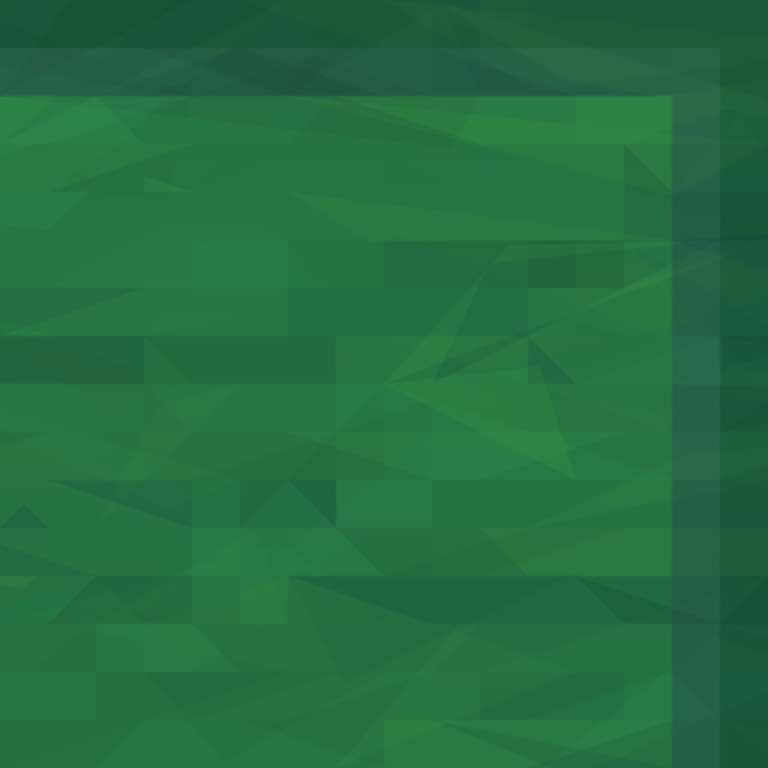
Give the GLSL for this background, as a three.js fragment shader.

```glsl
// Faceted green panel: translucent row blocks and slanted shards with a dull band at top and right.
varying vec2 vUv;

const float CELLS = 16.0;        // grid cells across the canvas
const float EDGE = 0.03;         // edge softness in cells
const int BLOCKS = 84;
const int SHARDS = 64;
const float BLOCK_TONE = 0.62;
const float SHARD_TONE = 0.46;
const float TINT = 0.009;        // warm to cool drift
const float SEED = 17.0;

const vec3 FIELD = vec3(0.145, 0.448, 0.256);
const vec3 FIELD_SPREAD = vec3(0.026, 0.064, 0.016);
const vec3 BAND = vec3(0.138, 0.372, 0.272);
const vec3 BAND_SPREAD = vec3(0.020, 0.042, 0.018);
const vec3 RIM = vec3(0.095, 0.342, 0.224);
const vec3 RIM_SPREAD = vec3(0.022, 0.046, 0.014);

vec4 hash4(float n) {
  vec4 p = fract(vec4(n) * vec4(0.1031, 0.1030, 0.0973, 0.1099));
  p += dot(p, p.wzxy + 33.33);
  return fract((p.xxyz + p.yzzw) * p.zywx);
}

float cover(float d) {
  return smoothstep(-EDGE, EDGE, d);
}

// Signed distance to the line a-b, positive on its left.
float side(vec2 p, vec2 a, vec2 b) {
  vec2 e = b - a;
  vec2 q = p - a;
  return (e.x * q.y - e.y * q.x) / length(e);
}

// Slant of a block end: upright, diagonal or shallow.
float endSlant(float h) {
  float lean = h < 0.5 ? -1.0 : 1.0;
  float k = fract(h * 2.0);
  return k < 0.48 ? 0.0 : lean * (k < 0.7 ? 1.0 : 3.0);
}

// Grid-aligned strip with straight or slanted ends.
float block(vec2 p, vec4 place, vec4 form) {
  vec2 corner = floor(vec2(place.x * 20.0 - 4.0, place.y * CELLS));
  float width = 1.0 + floor(place.z * place.z * 8.0);
  float height = place.w < 0.82 ? 1.0 : 2.0;
  vec2 q = p - corner;
  float slantL = endSlant(form.x);
  float slantR = endSlant(form.y);
  float left = (q.x - slantL * q.y) / sqrt(1.0 + slantL * slantL);
  float right = (width + slantR * q.y - q.x) / sqrt(1.0 + slantR * slantR);
  return cover(min(min(left, right), min(q.y, height - q.y)));
}

// Long shallow triangle, sometimes cut along a grid row.
float shard(vec2 p, vec4 place, vec4 form) {
  vec2 a = floor(vec2(place.x * 22.0 - 6.0, place.y * 18.0 - 1.0));
  float reach = 3.0 + floor(place.z * 8.0);
  float rise = floor(place.w * 7.0) - 3.0;
  float turn = form.x < 0.5 ? -1.0 : 1.0;
  float tip = mix(0.1, 0.95, form.y);
  vec2 b = a + vec2(reach, rise);
  vec2 c = a + vec2(reach * tip, rise * tip + turn * (0.8 + form.z * 1.8));
  float d = turn * min(turn * side(p, a, b), 1e3) ;
  d = min(turn * side(p, a, b), min(turn * side(p, b, c), turn * side(p, c, a)));
  if (fract(form.x * 2.0) < 0.5) d = min(d, turn * (p.y - a.y));
  return cover(d);
}

void main() {
  vec2 p = vUv * CELLS;

  // Broad light: brighter middle, darker foot
  float tone = 0.30 * exp(-pow((p.y - 9.0) / 3.5, 2.0)) - 0.12 * (1.0 - vUv.y);
  float tint = 0.0;

  for (int i = 0; i < BLOCKS; i++) {
    float n = SEED + float(i) * 2.0;
    vec4 form = hash4(n + 1.0);
    float mask = block(p, hash4(n), form);
    tone += mask * BLOCK_TONE * (form.z * 2.0 - 1.0);
    tint += mask * (form.w * 2.0 - 1.0);
  }
  for (int i = 0; i < SHARDS; i++) {
    float n = SEED + 400.0 + float(i) * 2.0;
    vec4 form = hash4(n + 1.0);
    float mask = shard(p, hash4(n), form);
    tone += mask * SHARD_TONE * (form.w * 2.0 - 1.0);
    tint += mask * (fract(form.w * 7.0) * 2.0 - 1.0);
  }
  tone = clamp(tone, -1.15, 1.0);

  // Field, then the band, then the outer rim
  vec3 color = FIELD + FIELD_SPREAD * tone;
  float outer = max(p.x, p.y);
  color = mix(color, BAND + BAND_SPREAD * tone, cover(outer - 14.0));
  color = mix(color, RIM + RIM_SPREAD * tone, cover(outer - 15.0));
  color += TINT * clamp(tint, -1.0, 1.0) * vec3(0.8, 0.0, -1.0);

  gl_FragColor = vec4(color, 1.0);
}
```
